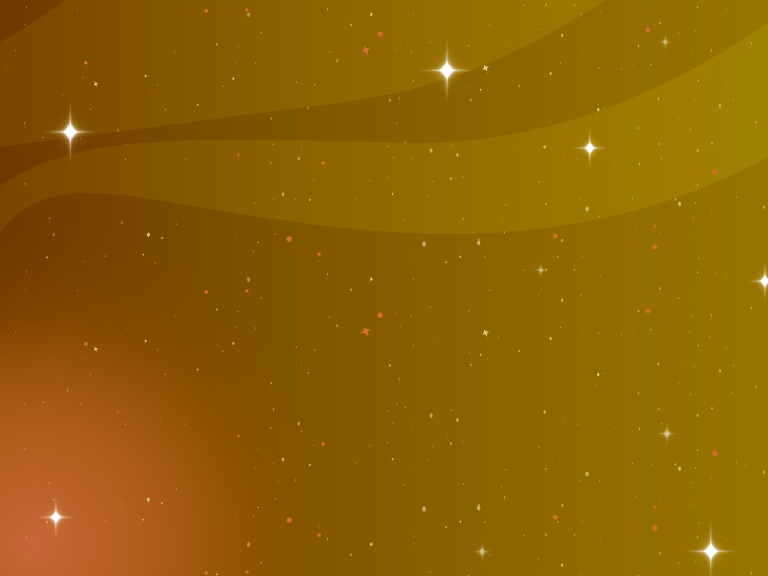
This background is drawn by a WebGL 2 fragment shader. Its source:

```glsl
#version 300 es
precision highp float;
// Golden night sky: sweeping translucent waves, a warm corner glow, stardust and sparkles.

#define BASE_LEFT vec3(0.43, 0.22, 0.0)
#define BASE_RIGHT vec3(0.595, 0.455, 0.0)
#define WAVE_TINT vec3(0.042, 0.05, 0.0)
#define AMBER vec3(0.61, 0.33, 0.0)
#define CORAL vec3(0.78, 0.40, 0.22)
#define DUST_PALE vec3(0.87, 0.78, 0.50)
#define DUST_ORANGE vec3(0.83, 0.43, 0.18)
#define GLOW_CENTER vec2(0.06, 0.055)
#define DUST_PERIOD 0.488
#define PALE_PERIOD 0.46

uniform vec2 u_resolution;
out vec4 fragColor;

float pixel; // height of one pixel in canvas units

float fill(float d) { return clamp(0.5 - d / pixel, 0.0, 1.0); }

vec3 hash3(vec2 p) {
    vec3 q = fract(p.xyx * vec3(0.1031, 0.1030, 0.0973));
    q += dot(q, q.yxz + 33.33);
    return fract((q.xxy + q.yzz) * q.zyx);
}

// Wrap a vertical offset to the nearest repeat of a tile
vec2 wrapY(vec2 q, float period) {
    return vec2(q.x, mod(q.y + 0.5 * period, period) - 0.5 * period);
}

// Randomly filled grid of slightly oval dots
float dust(vec2 p, float cell, float density, float radius, float seed) {
    vec2 id = floor(p / cell);
    vec3 h = hash3(id + seed);
    vec3 k = hash3(id + seed + 57.0);
    vec2 q = p - (id + 0.2 + 0.6 * h.xy) * cell;
    float r = radius * mix(0.45, 1.0, k.x * k.x);
    float d = length(q * vec2(1.25, 0.9)) - r;
    return step(h.z, density) * fill(d) * mix(0.5, 1.0, k.y);
}

// Small tilted star with four concave sides
float astroid(vec2 q, float r) {
    q = mat2(0.92, 0.39, -0.39, 0.92) * q;
    float s = sqrt(abs(q.x)) + sqrt(abs(q.y));
    return fill((s * s - r) * 0.5);
}

// Bright core with a halo and four tapering rays
float sparkle(vec2 q, float size) {
    vec2 a = abs(q) / (size * vec2(0.92, 1.08));
    vec2 taper = max(1.0 - a, 0.0);
    vec2 ray = taper * exp(-a.yx / (0.012 + 0.055 * taper));
    float r2 = dot(a, a);
    float light = ray.x + ray.y + 1.1 * exp(-r2 * 45.0) + 0.3 * exp(-r2 * 9.0);
    return min(light, 1.0) * mix(0.6, 1.0, smoothstep(0.018, 0.036, size));
}

// Light bands between four flowing curves
float waves(vec2 p) {
    float x = p.x;
    float t = x - 0.78;
    float b = max(x - 0.6, 0.0);
    float c = max(x - 0.7, 0.0);
    float corner = 0.927 + 0.55 * x + 0.8 * x * x;
    float upper = 0.745 + 0.13 * x + 0.58 * b * b;
    float middle = 0.775 - 0.032 * x - 0.098 * exp(-7.5 * x) + 0.57 * c * c;
    float lower = 0.594 + t * t * (0.335 + 0.181 * t) - 0.1145 * exp(-12.8 * x);
    return fill(p.y - corner) * fill(upper - p.y) + fill(p.y - middle) * fill(lower - p.y);
}

void main() {
    vec2 uv = gl_FragCoord.xy / u_resolution;
    vec2 p = uv * vec2(4.0 / 3.0, 1.0);
    pixel = 1.0 / u_resolution.y;

    // Base gradient, corner glow and waves
    vec3 color = mix(BASE_LEFT, BASE_RIGHT, uv.x * (1.4 - 0.4 * uv.x));
    float d = distance(p, GLOW_CENTER);
    color = mix(color, AMBER, 1.0 - smoothstep(0.15, 0.56, d));
    color = mix(color, CORAL, pow(max(1.0 - d / 0.4, 0.0), 1.1));
    color += WAVE_TINT * waves(p);

    // Fine dust, denser toward the right, repeating down the canvas
    vec2 pale = vec2(p.x, mod(1.0 - p.y, PALE_PERIOD));
    vec2 warm = vec2(p.x, mod(1.0 - p.y, DUST_PERIOD));
    float density = mix(0.55, 1.0, uv.x);
    color = mix(color, DUST_PALE, dust(pale, 0.033, 0.34 * density, 0.0018, 3.0));
    color = mix(color, DUST_PALE, dust(pale, 0.077, 0.32 * density, 0.0042, 19.0));
    color = mix(color, DUST_ORANGE, dust(warm, 0.061, 0.32 * density, 0.0026, 41.0));

    // Larger orange dots: x, depth from top, radius
    vec3 dots[10] = vec3[](
        vec3(0.502, 0.415, 0.0045), vec3(0.66, 0.059, 0.0045), vec3(1.137, 0.429, 0.0045),
        vec3(1.125, 0.052, 0.004), vec3(1.241, 0.299, 0.0045), vec3(0.964, 0.41, 0.004),
        vec3(0.561, 0.283, 0.003), vec3(0.554, 0.441, 0.003), vec3(0.358, 0.019, 0.003),
        vec3(0.149, 0.109, 0.003));
    for (int i = 0; i < 10; i++) {
        vec2 q = wrapY(warm - dots[i].xy, DUST_PERIOD);
        color = mix(color, DUST_ORANGE, fill(length(q) - dots[i].z));
    }

    // Little four-sided stars
    float orangeStars = astroid(wrapY(warm - vec2(0.635, 0.087), DUST_PERIOD), 0.012)
        + astroid(wrapY(warm - vec2(0.429, 0.017), DUST_PERIOD), 0.006);
    float paleStars = astroid(wrapY(pale - vec2(0.843, 0.118), PALE_PERIOD), 0.009)
        + astroid(wrapY(pale - vec2(0.166, 0.146), PALE_PERIOD), 0.006);
    color = mix(color, DUST_ORANGE, min(orangeStars, 1.0));
    color = mix(color, DUST_PALE, min(paleStars, 1.0));

    // Sparkles: x, y, ray length
    vec3 sparks[10] = vec3[](
        vec3(0.776, 0.878, 0.055), vec3(0.122, 0.771, 0.053), vec3(1.024, 0.743, 0.037),
        vec3(1.328, 0.512, 0.037), vec3(1.234, 0.043, 0.052), vec3(0.097, 0.102, 0.039),
        vec3(0.939, 0.531, 0.018), vec3(1.158, 0.247, 0.023), vec3(0.837, 0.042, 0.022),
        vec3(1.155, 0.927, 0.018));
    for (int i = 0; i < 10; i++) {
        float light = sparkle(p - sparks[i].xy, sparks[i].z);
        color = mix(color, mix(DUST_PALE, vec3(1.0), light), light);
    }

    fragColor = vec4(color, 1.0);
}
```
